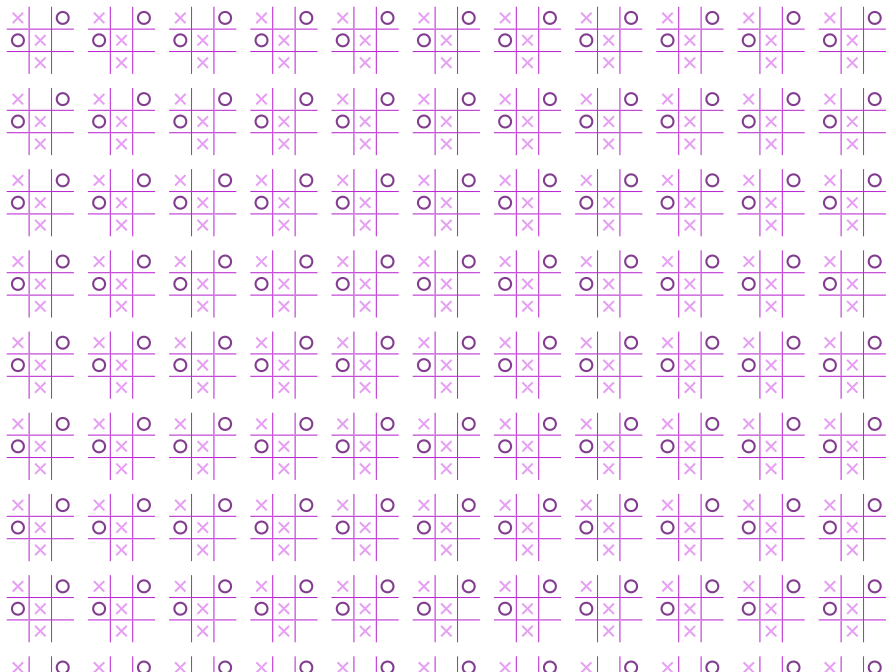
Give the GLSL for this pattern, as a WebGL 1 fragment shader.

```glsl
precision highp float;

uniform vec2 u_resolution;

// Share of a pixel covered by a band of given half width around d = 0
float band(float d, float halfWidth, float pixel) {
  float low = max(d - 0.5 * pixel, -halfWidth);
  float high = min(d + 0.5 * pixel, halfWidth);
  return clamp((high - low) / pixel, 0.0, 1.0);
}

float ring(vec2 p, float pixel) {
  return band(length(p) - 0.265, 0.047, pixel);
}

float cross45(vec2 p, float pixel) {
  vec2 d = abs(vec2(p.x + p.y, p.x - p.y)) * 0.70711;
  return band(min(d.x, d.y), 0.045, pixel) * band(max(d.x, d.y), 0.33, pixel);
}

// Two lines each way, dividing the board into nine squares
float boardLines(vec2 p, float pixel) {
  vec2 d = abs(p);
  float upright = band(d.x - 0.5, 0.0235, pixel) * band(d.y, 1.5, pixel);
  float level = band(d.y - 0.5, 0.0235, pixel) * band(d.x, 1.5, pixel);
  return max(upright, level);
}

// One-hot choice of the three columns or rows, zero outside the board
vec3 pick(float index) {
  return 1.0 - step(0.5, abs(vec3(-1.0, 0.0, 1.0) - index));
}

// 0 = empty, 1 = cross, 2 = ring
float markAt(vec2 square) {
  vec3 column = pick(square.x);
  vec3 rows = vec3(dot(column, vec3(1.0, 0.0, 2.0)),
                   dot(column, vec3(2.0, 1.0, 0.0)),
                   dot(column, vec3(0.0, 1.0, 0.0)));
  return dot(rows, pick(square.y));
}

void main() {
  // One unit is one board square, measured from the top left
  vec2 p = vec2(gl_FragCoord.x, u_resolution.y - gl_FragCoord.y);
  float pixel = 30.0 / u_resolution.y;
  vec2 board = mod(p * pixel, 3.625) - 1.8;

  vec2 square = floor(board + 0.5);
  vec2 inSquare = board - square;
  float mark = markAt(square);
  float isCross = 1.0 - step(0.5, abs(mark - 1.0));
  float isRing = step(1.5, mark);

  // Ink layers on white
  vec3 color = vec3(1.0);
  color = mix(color, vec3(0.73, 0.16, 0.82), boardLines(board, pixel));
  color = mix(color, vec3(0.90, 0.62, 0.95), isCross * cross45(inSquare, pixel));
  color = mix(color, vec3(0.51, 0.24, 0.56), isRing * ring(inSquare, pixel));
  gl_FragColor = vec4(color, 1.0);
}
```
